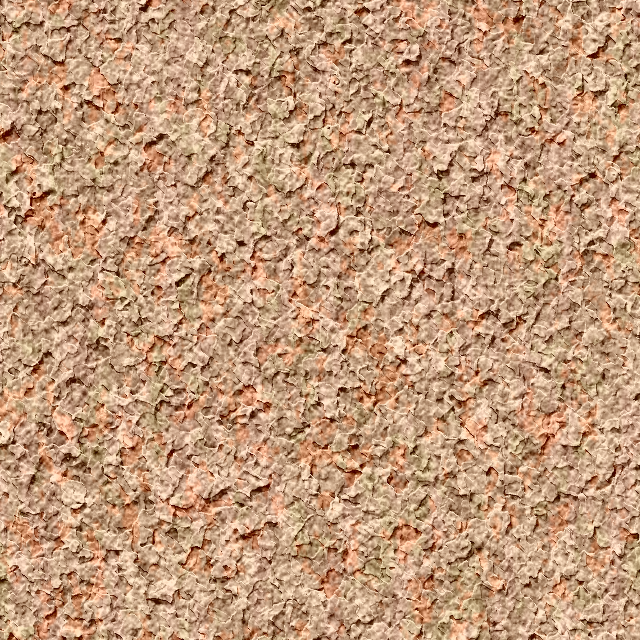
This texture is drawn by a WebGL 1 fragment shader. Its source:

```glsl
precision highp float;
// Flaky conifer bark: two sizes of tilted, ragged Voronoi plates make a height
// field, which is lit from above with short cast shadows, then toned from
// brown to cream and flecked with small rusty, olive and rosy tints.

uniform vec2 u_resolution;

const vec3 DARK_BARK   = vec3(0.43, 0.27, 0.15);
const vec3 PALE_BARK   = vec3(0.96, 0.84, 0.72);
const vec3 RUST_TINT   = vec3(0.06, -0.05, -0.09);
const vec3 OLIVE_TINT  = vec3(-0.06, -0.03, -0.07);
const vec3 ROSE_TINT   = vec3(0.01, -0.01, 0.01);
const vec2 PLATE_GRID  = vec2(38.0, 30.0);   // large plates per canvas
const vec2 CHIP_GRID   = vec2(88.0, 62.0);   // small chips per canvas
const vec2 LIGHT_STEP  = vec2(-0.0009, 0.0021);
const float RAGGED     = 0.021;  // how far plate outlines are warped
const float TILT       = 1.0;    // slope of single plates
const float BASE_TONE  = 0.70;
const float RELIEF     = 1.6;    // strength of direct light
const float SHADOW     = 1.7;    // strength of cast shadows
const float SHADOW_FALL = 0.05;  // drop of the light ray per step
const float HOLLOW     = 0.35;   // darkening of low-lying bark

float hash(vec2 p) {
  return fract(sin(dot(p, vec2(127.1, 311.7))) * 43758.545);
}

vec2 hash2(vec2 p) {
  return vec2(hash(p), hash(p + 57.3));
}

float noise(vec2 p) {
  vec2 cell = floor(p);
  vec2 f = fract(p);
  f = f * f * (3.0 - 2.0 * f);
  float low = mix(hash(cell), hash(cell + vec2(1.0, 0.0)), f.x);
  float high = mix(hash(cell + vec2(0.0, 1.0)), hash(cell + 1.0), f.x);
  return mix(low, high, f.y);
}

float fbm(vec2 p) {
  return 0.65 * noise(p) + 0.35 * noise(p * 2.17 + 11.3);
}

// Tilted Voronoi plates: x is the height, y a random value of the plate.
vec2 plates(vec2 p) {
  vec2 cell = floor(p);
  vec2 nearestId = cell;
  vec2 nearestOffset = vec2(0.0);
  float nearest = 9.0;
  for (int y = -1; y <= 1; y++) {
    for (int x = -1; x <= 1; x++) {
      vec2 id = cell + vec2(float(x), float(y));
      vec2 offset = p - id - hash2(id);
      float d = dot(offset, offset);
      if (d < nearest) {
        nearest = d;
        nearestId = id;
        nearestOffset = offset;
      }
    }
  }
  vec2 tilt = (hash2(nearestId + 7.7) - 0.5) * TILT;
  float level = hash(nearestId + 3.1);
  return vec2(level + dot(nearestOffset, tilt), hash(nearestId + 19.4));
}

// Bark surface: x is the height, y the random value of the large plate.
vec2 surface(vec2 p) {
  vec2 warp = vec2(fbm(p * 60.0), fbm(p * 60.0 + 31.7)) - 0.5;
  vec2 q = p + RAGGED * warp;
  vec2 plate = plates(q * PLATE_GRID);
  float chip = plates(q * CHIP_GRID + 40.0).x;
  float rough = fbm(p * vec2(150.0, 120.0));
  return vec2(0.50 * plate.x + 0.38 * chip + 0.42 * rough, plate.y);
}

vec3 bark(vec2 p) {
  vec2 here = surface(p);

  // Direct light from the first step, cast shadow from all steps.
  float slope = 0.0;
  float cover = 0.0;
  for (int i = 1; i <= 4; i++) {
    float k = float(i);
    float rise = surface(p + LIGHT_STEP * k).x - here.x;
    if (i == 1) slope = -rise;
    cover = max(cover, rise - SHADOW_FALL * k);
  }

  // Layered cracks, turned a little differently on each plate.
  float angle = (here.y - 0.5) * 1.8;
  float c = cos(angle);
  float s = sin(angle);
  vec2 turned = mat2(c, s, -s, c) * p;
  float layers = noise(turned * vec2(75.0, 240.0)) - 0.5;
  float grain = fbm(p * vec2(230.0, 210.0) + 5.0) - 0.5;
  float blotch = fbm(p * vec2(75.0, 55.0) + 83.0) - 0.5;
  float streak = fbm(p * vec2(44.0, 9.0) + 61.0) - 0.5;

  float tone = BASE_TONE + RELIEF * clamp(slope, -0.3, 0.3)
    - SHADOW * min(cover, 0.5) + HOLLOW * (here.x - 0.65)
    + 0.16 * (here.y - 0.5) + 0.45 * layers + 0.75 * grain
    + 0.35 * blotch + 0.08 * streak;
  vec3 color = mix(DARK_BARK, PALE_BARK, clamp(tone, -0.4, 1.14));

  // Rust shows in the hollows, olive on whole plates, rose in streaks.
  float rustArea = fbm(p * vec2(40.0, 24.0) + 7.0) + 0.7 * blotch;
  float rust = smoothstep(0.52, 0.85, rustArea + 0.4 * (0.6 - here.x));
  float oliveArea = fbm(p * vec2(32.0, 20.0) + 47.0) + 0.3 * (here.y - 0.5);
  float olive = smoothstep(0.56, 0.85, oliveArea) * (1.0 - rust);
  float rose = smoothstep(-0.05, 0.2, streak);
  return color + RUST_TINT * rust + OLIVE_TINT * olive + ROSE_TINT * rose;
}

void main() {
  // Two diagonal samples per pixel smooth the plate edges.
  vec2 shift = vec2(0.25, -0.25);
  vec3 first = bark((gl_FragCoord.xy + shift) / u_resolution);
  vec3 second = bark((gl_FragCoord.xy - shift) / u_resolution);
  gl_FragColor = vec4(clamp(0.5 * (first + second), 0.0, 1.0), 1.0);
}
```
